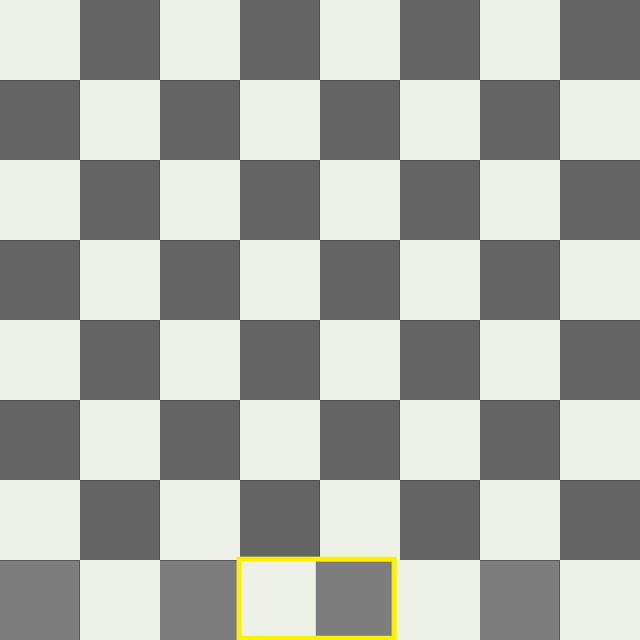
Give the GLSL for this pattern, as a Shadertoy shader.

```glsl
// Eight by eight checkerboard with a paler bottom row and a yellow frame around two of its tiles.
#define TILES 8.0
#define LIGHT vec3(0.933, 0.945, 0.910)
#define DARK vec3(0.392)
#define FADED vec3(0.492)
#define SEAM vec3(0.27)
#define SEAM_WIDTH 0.009
#define FRAME_COLOR vec3(0.99, 0.945, 0.02)
#define FRAME_CENTER vec2(3.958, 0.516)
#define FRAME_HALF vec2(1.0, 0.526)
#define FRAME_WIDTH 0.0625
#define INSET_SCALE 1.055
#define INSET_SPLIT 3.948

// Triangle wave: positive on even tiles, negative on odd ones, zero on the borders.
vec2 tileWave(vec2 p) {
    return 0.5 - abs(mod(p + 0.5, 2.0) - 1.0);
}

float boxDistance(vec2 p, vec2 halfSize) {
    vec2 d = abs(p) - halfSize;
    return length(max(d, 0.0)) + min(max(d.x, d.y), 0.0);
}

float coverage(float dist, float pixel) {
    return clamp(0.5 - dist / pixel, 0.0, 1.0);
}

void mainImage(out vec4 fragColor, in vec2 fragCoord) {
    vec2 board = fragCoord / iResolution.xy * TILES;
    float pixel = TILES / min(iResolution.x, iResolution.y);

    // The framed pair of tiles is slightly compressed toward the left.
    vec2 p = board;
    if (board.y < 1.0 && board.x > 3.0 && board.x < 5.0)
        p.x = 4.0 + (board.x - INSET_SPLIT) * INSET_SCALE;

    // Alternating tiles with smoothed borders
    vec2 parity = clamp(2.0 * tileWave(p) / pixel, -1.0, 1.0);
    float darkTile = 0.5 + 0.5 * parity.x * parity.y;

    // Thin darker seams on the top and right of dark tiles, inside the board only
    vec2 gap = 1.0 - fract(p) + step(TILES - 1.0, p);
    float seam = coverage(min(gap.x, gap.y) - SEAM_WIDTH, pixel);

    vec3 tileColor = mix(DARK, FADED, coverage(board.y - 1.0, pixel));
    tileColor = mix(tileColor, SEAM, seam);
    vec3 color = mix(LIGHT, tileColor, darkTile);

    // Highlight frame
    float box = boxDistance(board - FRAME_CENTER, FRAME_HALF);
    float frame = coverage(abs(box + 0.5 * FRAME_WIDTH) - 0.5 * FRAME_WIDTH, pixel);
    color = mix(color, FRAME_COLOR, frame);

    fragColor = vec4(color, 1.0);
}
```
